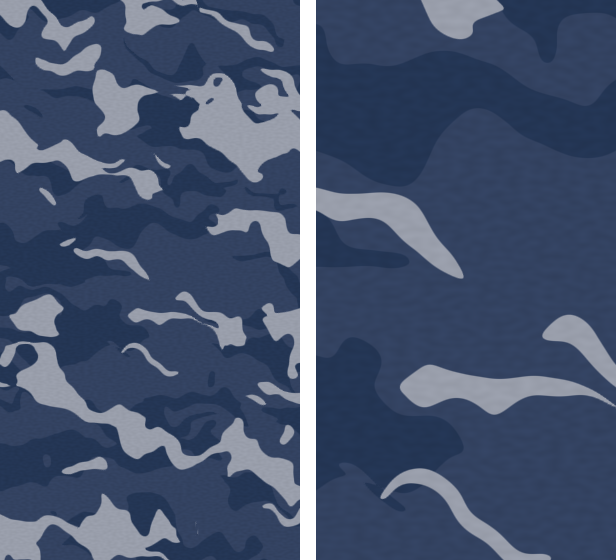
Left, the full canvas; right, a detail of the centre.
A Shadertoy shader for this pattern:

```glsl
// Woodland-style camouflage in three blue-greys on finely ribbed cloth.
// Tilted, stretched gradient noise is bent by a second noise field, then cut
// at fixed levels: dark patches lie on the mid ground, pale ones on top.

#define PALE_SCALE  vec2(4.6, 12.5)  // cells per canvas height, along and across
#define DARK_SCALE  vec2(4.4, 14.5)
#define PALE_TILT   0.34             // downward slope to the right, radians
#define DARK_TILT   0.14
#define PALE_LEVEL  0.175            // higher levels leave smaller patches
#define DARK_LEVEL  0.095
#define BEND_SCALE  12.0
#define BEND_AMOUNT 0.066
#define RIB_SCALE   vec2(120.0, 250.0)
#define RIB_DEPTH   0.075

const vec3 MID_BLUE  = vec3(0.20, 0.26, 0.38);
const vec3 DARK_BLUE = vec3(0.14, 0.21, 0.33);
const vec3 PALE_GREY = vec3(0.60, 0.62, 0.67);

float hash(vec2 cell) {
    vec3 h = fract(cell.xyx * 0.1031);
    h += dot(h, h.yzx + 33.33);
    return fract((h.x + h.y) * h.z);
}

// Contribution of one lattice corner: a random unit gradient
float corner(vec2 cell, vec2 offset) {
    float angle = 6.2832 * hash(cell);
    return dot(vec2(cos(angle), sin(angle)), offset);
}

float gradientNoise(vec2 p) {
    vec2 i = floor(p), f = p - i;
    vec2 s = f * f * f * (f * (f * 6.0 - 15.0) + 10.0);
    vec2 e = vec2(1.0, 0.0);
    float low  = mix(corner(i, f), corner(i + e, f - e), s.x);
    float high = mix(corner(i + e.yx, f - e.yx), corner(i + 1.0, f - 1.0), s.x);
    return mix(low, high, s.y);
}

vec2 noisePair(vec2 p) {
    return vec2(gradientNoise(p), gradientNoise(p + 41.7));
}

// Rounded lobes and fingers: bend the plane twice, tilt it, stretch it
float patchField(vec2 p, vec2 scale, float tilt, float seed) {
    vec2 b = p * BEND_SCALE + seed;
    p += BEND_AMOUNT * (noisePair(b) + 0.36 * noisePair(b * 2.2 + 9.1));
    float c = cos(tilt), s = sin(tilt);
    vec2 q = vec2(c * p.x - s * p.y, s * p.x + c * p.y) * scale + seed;
    return gradientNoise(q) + 0.5 * gradientNoise(q * 2.1 + 17.3);
}

// Anti-aliased cut through a field
float cut(float field, float level) {
    float w = 0.75 * fwidth(field) + 1e-5;
    return smoothstep(-w, w, field - level);
}

void mainImage(out vec4 fragColor, in vec2 fragCoord) {
    vec2 p = fragCoord / iResolution.y;

    // Layered patches
    float dark = cut(patchField(p, DARK_SCALE, DARK_TILT, 63.4), DARK_LEVEL);
    float pale = cut(patchField(p, PALE_SCALE, PALE_TILT, 128.6), PALE_LEVEL);
    vec3 color = mix(MID_BLUE, DARK_BLUE, dark);
    color = mix(color, PALE_GREY, pale);

    // Fine horizontal ribs of the cloth, fainter on the pale patches
    float rib = gradientNoise(p * RIB_SCALE);
    color *= 1.0 + RIB_DEPTH * mix(1.0, 0.6, pale) * rib;

    fragColor = vec4(color, 1.0);
}
```
